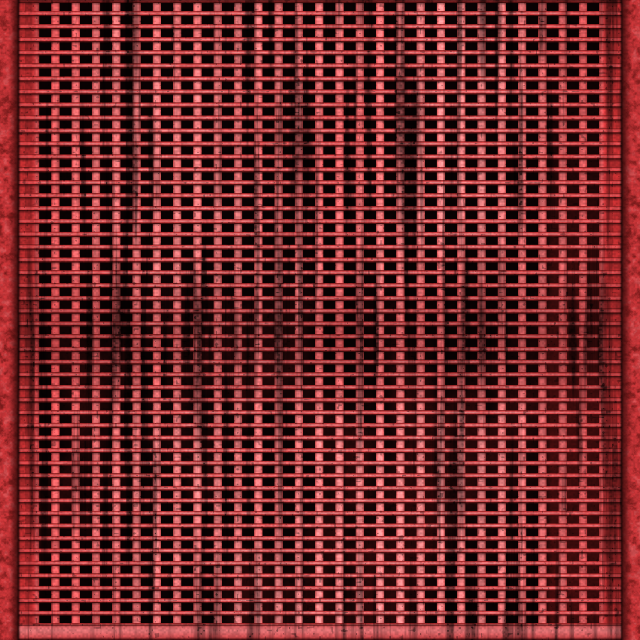
This texture is drawn by a Shadertoy shader. Its source:

```glsl
// A weathered red metal grille: 28 columns and 49 rows of dark slots between
// flat vertical bars and rounded horizontal slats, inside a painted frame.
// Bands give the parts, sheen curves the relief, stretched noise the grime.

const vec3 BLACK = vec3(0.035, 0.008, 0.010);
const vec3 SHADE = vec3(0.26, 0.05, 0.05);
const vec3 DEEP  = vec3(0.50, 0.11, 0.11);
const vec3 RED   = vec3(0.76, 0.20, 0.21);
const vec3 PINK  = vec3(0.90, 0.57, 0.57);

const float COLUMNS = 28.0;
const float COLUMN_DENSITY = 31.54;
const float FIRST_BAR = 0.0549;
const float FRAME_WIDTH = 0.029;
const float SILL_TOP = 0.976;

float hash(vec2 p) {
    return fract(sin(dot(p, vec2(127.1, 311.7))) * 43758.5453);
}

float noise(vec2 p) {
    vec2 i = floor(p), f = fract(p);
    f = f * f * (3.0 - 2.0 * f);
    return mix(mix(hash(i), hash(i + vec2(1, 0)), f.x),
               mix(hash(i + vec2(0, 1)), hash(i + vec2(1, 1)), f.x), f.y);
}

float fbm(vec2 p) {
    float sum = 0.0, gain = 0.53;
    for (int i = 0; i < 4; i++) {
        sum += gain * noise(p);
        p = p * 2.03 + 17.3;
        gain *= 0.5;
    }
    return sum;
}

// 1 between a and b, with edges softened by e
float band(float x, float a, float b, float e) {
    return smoothstep(a - e, a + e, x) * (1.0 - smoothstep(b - e, b + e, x));
}

// Soft bump of the given width around a centre
float bump(float x, float centre, float width) {
    float d = (x - centre) / width;
    return exp(-d * d);
}

// Row coordinate; the pitch tightens slightly toward the bottom
float rowCoord(float down) {
    return -0.03 + 48.7 * down + 1.5 * down * down;
}

// Slots, bars and slats; u counts columns, v counts rows from the top
vec3 grille(float u, float v, float backing, float wash, vec2 soft) {
    float row = fract(v);
    float fromBar = abs(fract(u + 0.5) - 0.5);
    float inside = band(u, 0.0, COLUMNS, 0.1);

    // Vertical bars, brightest on their axis and shaded under each slat
    float sheen = 1.0 - smoothstep(0.06, 0.22, fromBar);
    float variation = 0.9 + 0.2 * hash(vec2(floor(u + 0.5), 3.0));
    vec3 bar = mix(DEEP, mix(RED, PINK, 0.8 * wash * inside), 0.4 + 0.6 * sheen);
    bar *= variation * mix(0.7, 1.08, smoothstep(0.18, 0.42, row));
    bar *= 0.92 + 0.16 * hash(floor(vec2(u + 0.5, v)));

    // Openings, partly backed by dark red metal
    vec3 opening = mix(BLACK, SHADE, backing);
    float slot = smoothstep(0.205 - soft.x, 0.205 + soft.x, fromBar) * inside;
    vec3 color = mix(bar, opening, slot);

    // Horizontal slats: bright ridge with a crisp shadowed lower edge
    float s = fract(v + 0.2) / 0.4;
    float worn = 0.75 + 0.5 * noise(vec2(u * 2.5, floor(v + 0.2) * 7.0));
    vec3 slat = mix(DEEP, RED, smoothstep(0.0, 0.25, s));
    slat = mix(slat, PINK, bump(s, 0.45, 0.2) * worn * mix(0.25, 0.75, wash * inside));
    slat = mix(slat, SHADE, 0.95 * smoothstep(0.66, 0.86, s));
    float gap = band(row, 0.2, 0.8, soft.y);
    return mix(slat, color, gap);
}

// Side post: mottled paint falling into shadow next to the grille
vec3 sidePost(float fromEdge, vec2 p) {
    float mottling = fbm(p * 110.0);
    vec3 paint = mix(DEEP, RED, smoothstep(0.15, 0.55, mottling));
    paint = mix(paint, PINK, 0.25 * smoothstep(0.55, 0.8, mottling));
    return mix(paint, SHADE, 0.85 * smoothstep(0.4, 0.95, fromEdge / FRAME_WIDTH));
}

void mainImage(out vec4 fragColor, in vec2 fragCoord) {
    vec2 p = fragCoord / iResolution.xy;
    vec2 pixel = 1.0 / iResolution.xy;
    float down = 1.0 - p.y;
    float fromEdge = min(p.x, 1.0 - p.x);

    // Broad weathering: pale wash, thin vertical streaks, fine speckle
    float patches = fbm(p * vec2(7.0, 4.0) + 5.0);
    float streaks = fbm(vec2(p.x * 85.0, p.y * 4.0));
    float speckle = noise(p * 330.0);
    float wash = clamp(0.5 + 0.7 * patches - 0.35 * bump(down, 0.54, 0.1), 0.0, 1.0);
    wash *= smoothstep(0.02, 0.25, fromEdge) * 0.6 + 0.4;
    float backing = 0.75 * band(p.x, 0.855, 0.95, 0.01) * smoothstep(0.05, 0.5, down);
    backing += 0.5 * smoothstep(0.55, 0.75, patches) * smoothstep(0.35, 0.6, down);

    // Grille
    float u = (p.x - FIRST_BAR) * COLUMN_DENSITY;
    vec2 soft = 0.5 * pixel * vec2(COLUMN_DENSITY, 50.0);
    vec3 color = grille(u, rowCoord(down), min(backing, 0.9), wash, soft);

    // Bottom sill and dark lip along the top
    vec3 sill = mix(RED, PINK, 0.2 + 0.4 * bump(down, 0.985, 0.008));
    sill = mix(sill, SHADE, max(bump(down, 1.0, 0.003), bump(down, SILL_TOP, 0.002)));
    color = mix(color, sill, smoothstep(SILL_TOP - pixel.y, SILL_TOP + pixel.y, down));
    color = mix(color, SHADE, 0.8 * (1.0 - smoothstep(0.001, 0.006, down)));

    // Grime over the metal: broken streaks, a dull middle, scattered flecks
    float grime = smoothstep(0.5, 0.78, streaks) * (0.3 + 0.4 * speckle);
    grime += 0.16 * bump(down, 0.53, 0.08);
    grime += 0.3 * smoothstep(0.8, 0.95, noise(p * 210.0 + 40.0));
    color *= (1.0 - min(grime, 0.8)) * (0.9 + 0.24 * speckle);

    // Side posts and the dark seam beside them
    float post = 1.0 - smoothstep(FRAME_WIDTH - pixel.x, FRAME_WIDTH + pixel.x, fromEdge);
    color = mix(color, sidePost(fromEdge, p) * (0.9 + 0.2 * speckle), post);
    color *= 1.0 - 0.55 * bump(fromEdge, FRAME_WIDTH, 0.0022);

    fragColor = vec4(clamp(color, 0.0, 1.0), 1.0);
}
```
